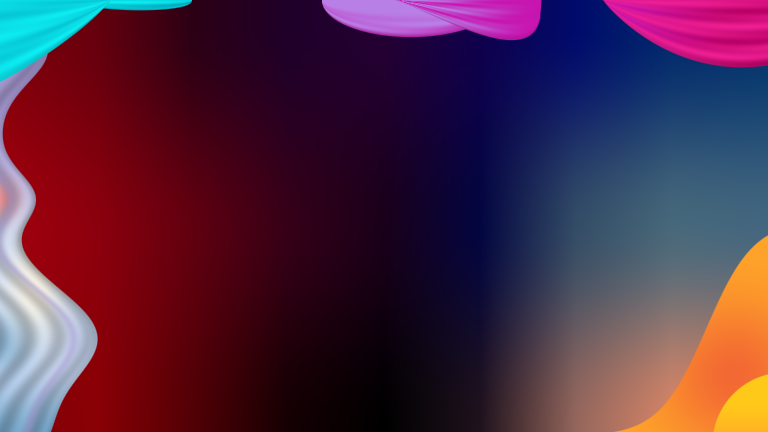
This background is drawn by a WebGL 2 fragment shader. Its source:

```glsl
#version 300 es
precision highp float;

uniform vec2 u_resolution;
out vec4 fragColor;

const float WIDTH = 16.0 / 9.0;

// Backdrop colour stops, evenly spaced from left to right
const int STOPS = 9;
const vec3 TOP_ROW[STOPS] = vec3[STOPS](
    vec3(.50, 0, .04), vec3(.40, 0, .05), vec3(.17, 0, .08),
    vec3(.12, 0, .16), vec3(.14, 0, .20), vec3(.06, 0, .30),
    vec3(0, .04, .42), vec3(0, .16, .42), vec3(0, .20, .42));
const vec3 MIDDLE_ROW[STOPS] = vec3[STOPS](
    vec3(.64, 0, .05), vec3(.55, 0, .05), vec3(.38, 0, .06),
    vec3(.21, 0, .09), vec3(.10, 0, .10), vec3(.01, .02, .25),
    vec3(.20, .30, .40), vec3(.28, .41, .48), vec3(.26, .40, .50));
const vec3 BOTTOM_ROW[STOPS] = vec3[STOPS](
    vec3(.50, 0, .02), vec3(.54, 0, .02), vec3(.32, 0, .02),
    vec3(.08, 0, .01), vec3(0), vec3(.12, .07, .11),
    vec3(.58, .40, .36), vec3(.85, .52, .40), vec3(.85, .50, .35));

const vec3 CYAN = vec3(.05, .93, .95), TEAL = vec3(0, .66, .74);
const vec3 LAVENDER = vec3(.72, .50, .90), MAGENTA = vec3(.78, .08, .69);
const vec3 PINK = vec3(.93, .12, .57), CRIMSON = vec3(.72, 0, .40);
const vec3 LILAC = vec3(.62, .57, .78), CREAM = vec3(.96, .92, .84);
const vec3 ICE = vec3(.74, .80, .90), STEEL = vec3(.36, .58, .72);
const vec3 BLUSH = vec3(.93, .50, .48);
const vec3 ORANGE = vec3(1, .65, .16), EMBER = vec3(.95, .41, .20);
const vec3 YELLOW = vec3(1, .79, .10);

const vec2 EMBER_CENTER = vec2(1.70, .13);
const vec2 SUN_CENTER = vec2(1.817, -.03);
const float SUN_RADIUS = .168;

vec3 ramp(vec3 row[STOPS], float x) {
    float s = clamp(x, 0.0, .9999) * float(STOPS - 1);
    int i = int(s);
    return mix(row[i], row[i + 1], fract(s));
}

float coverage(float d) {
    return clamp(.5 + d / max(fwidth(d), 1e-5), 0.0, 1.0);
}

float bump(float x, float center, float spread) {
    float t = (x - center) / spread;
    return exp(-t * t);
}

float wave(float phase) { return .5 + .5 * sin(phase); }

// Cloth hanging from the top: signed depth, depth ratio, place along the span
vec3 lobe(vec2 p, vec2 span, vec2 power, float depth) {
    float s = clamp((p.x - span.x) / span.y, 0.0, 1.0);
    float peak = power.x / (power.x + power.y);
    float shape = pow(s, power.x) * pow(1.0 - s, power.y);
    float drop = depth * shape / (pow(peak, power.x) * pow(1.0 - peak, power.y));
    float below = 1.0 - p.y;
    return vec3(drop - below, below / max(drop, 1e-4), s);
}

// Wavy cloth on the left, folded parallel to its edge
vec3 addDrape(vec3 color, vec2 p) {
    float edge = .111 * bump(p.y, .884, .104) + .079 * bump(p.y, .542, .081)
               + .2245 * bump(p.y, .218, .162) + .083 * bump(p.y, -.0185, .116);
    float inset = edge - p.x;
    vec3 cloth = mix(ICE, LILAC, smoothstep(.40, .75, p.y));
    cloth = mix(cloth, STEEL, .8 * smoothstep(.16, -.02, p.y));
    cloth = mix(cloth, BLUSH, .8 * bump(length(p - vec2(0, .54)), 0.0, .045));
    cloth = mix(cloth, CREAM, .85 * bump(length((p - vec2(.08, .33)) * vec2(1, .6)), 0.0, .075));
    cloth = mix(cloth, STEEL, .55 * bump(length(p - vec2(0, .20)), 0.0, .075));
    float folds = wave(inset * 90.0 + 9.0 * p.y + 1.0);
    cloth *= .84 + .22 * folds;
    cloth = mix(cloth, LILAC, .5 * bump(inset, .055, .012));
    cloth *= mix(.85, 1.0, smoothstep(0.0, .018, inset));
    return mix(color, cloth, coverage(inset));
}

vec3 addLobe(vec3 color, vec3 l, vec3 dark, vec3 light, float folds, float bend) {
    float t = min(l.y, 1.0);
    float fold = wave(folds * t + bend * l.z);
    float fine = wave(folds * 2.7 * t - bend * l.z);
    vec3 cloth = mix(dark, light, .7 * fold + .3 * fine);
    cloth *= 1.0 - .12 * smoothstep(.85, 1.0, t);
    return mix(color, cloth, coverage(l.x));
}

void main() {
    vec2 p = gl_FragCoord.xy / u_resolution.y;
    float x = p.x / WIDTH;

    // Backdrop
    vec3 color = mix(ramp(BOTTOM_ROW, x), ramp(MIDDLE_ROW, x), smoothstep(0.0, .5, p.y));
    color = mix(color, ramp(TOP_ROW, x), smoothstep(.45, .95, p.y));

    color = addDrape(color, p);

    // Hanging cloth
    vec3 l = lobe(p, vec2(.174, .27), vec2(.5, .4), .024);
    color = addLobe(color, l, TEAL, CYAN, 4.0, 2.0);
    l = lobe(p, vec2(-.347, .602), vec2(.2, .85), .264);
    color = addLobe(color, l, mix(TEAL, CYAN, .45), CYAN, 13.0, 4.0);
    l = lobe(p, vec2(.745, .412), vec2(.5), .086);
    color = addLobe(color, l, mix(LAVENDER, MAGENTA, smoothstep(.3, 1.0, l.y)), LAVENDER, 9.0, 3.0);
    l = lobe(p, vec2(.914, .338), vec2(1.2, .3), .093);
    color = addLobe(color, l, MAGENTA, mix(LAVENDER, MAGENTA, smoothstep(.3, 1.0, l.z)), 14.0, 5.0);
    l = lobe(p, vec2(1.396, .694), vec2(.9, 1.05), .156);
    color = addLobe(color, l, mix(MAGENTA, CRIMSON, smoothstep(0.0, .45, l.z)), PINK, 15.0, 4.0);

    // Warm hill and sun in the lower right corner
    float hill = .5 / (1.0 + exp((1.635 - p.x) / .055)) - .01;
    vec3 warm = mix(ORANGE, EMBER, bump(length(p - EMBER_CENTER), 0.0, .17));
    color = mix(color, warm, coverage(hill - p.y));
    vec3 sun = mix(ORANGE, YELLOW, smoothstep(-.05, .08, p.y));
    color = mix(color, sun, coverage(SUN_RADIUS - length(p - SUN_CENTER)));

    fragColor = vec4(color, 1.0);
}
```
